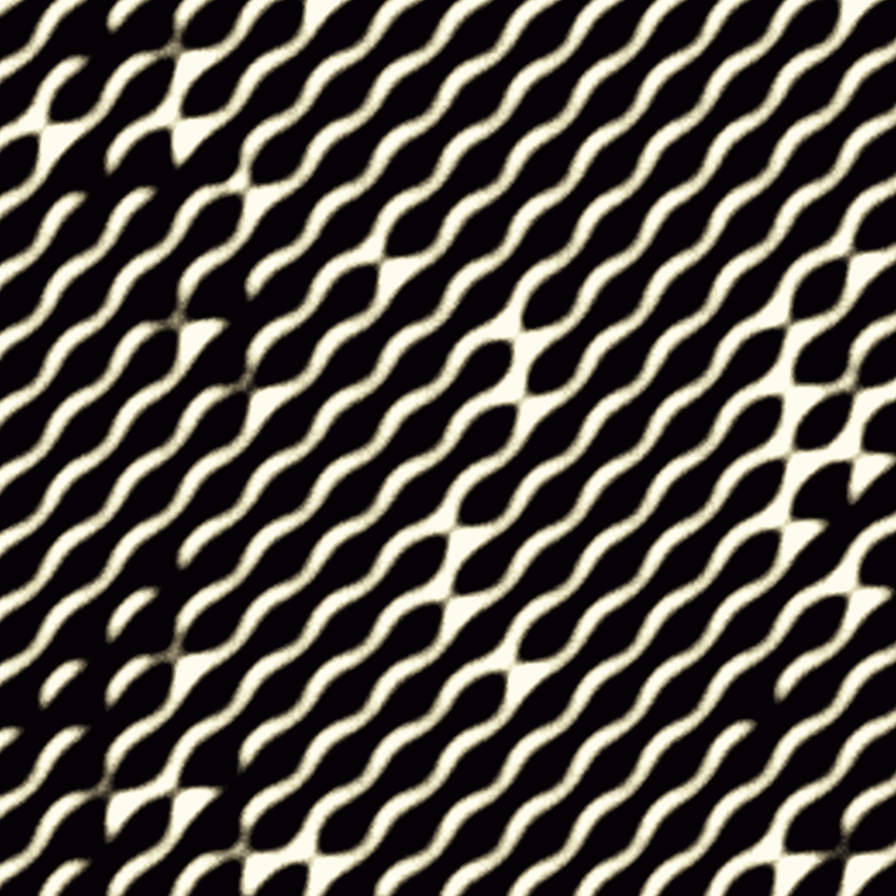
Give the GLSL for this pattern, as a three.js fragment shader.

```glsl
// Wavy cream diagonal stripes on black, with scattered bridges, gaps and disordered patches.
varying vec2 vUv;

#define CELLS 13.4         // lattice cells across the canvas
#define WAVINESS 0.36      // sideways sway of the stripes
#define KNOT_GAIN 0.08     // extra width at the lattice knots
#define BRIDGE_GAIN 1.8    // strength of links between stripes
#define GAP_GAIN 1.4       // strength of breaks in stripes
#define SPOT_SIZE 0.27     // radius of links and breaks, in cells
#define GRAIN_SCALE 260.0  // fine grains across the canvas
#define GRAIN_GAIN 0.16
#define EDGE_LOW -0.08     // stripe profile where black ends
#define EDGE_HIGH 1.06     // stripe profile where white begins

const float TAU = 6.28318;
const vec3 INK = vec3(0.015, 0.008, 0.015);
const vec3 TAN = vec3(0.44, 0.40, 0.31);
const vec3 CREAM = vec3(0.92, 0.90, 0.76);
const vec3 IVORY = vec3(0.995, 0.99, 0.935);

float hash(vec2 p) {
  vec3 h = fract(vec3(p.xyx) * 0.1031);
  h += dot(h, h.yzx + 33.33);
  return fract((h.x + h.y) * h.z);
}

float valueNoise(vec2 p) {
  vec2 i = floor(p);
  vec2 f = fract(p);
  f = f * f * (3.0 - 2.0 * f);
  return mix(mix(hash(i), hash(i + vec2(1.0, 0.0)), f.x),
             mix(hash(i + vec2(0.0, 1.0)), hash(i + 1.0), f.x), f.y);
}

// Share of disorder: two upright bands broken into patches
float disorder(vec2 p) {
  float band = cos(TAU * (p.x - 0.19 + 0.02 * sin(9.0 * p.y)) / 0.73);
  float patches = cos(TAU * (p.y - 0.1 + 0.34 * (p.x - 0.19)) / 0.67);
  return smoothstep(0.5, 1.2, band + 0.4 * patches);
}

float spot(vec2 d) {
  return exp(-dot(d, d) / (SPOT_SIZE * SPOT_SIZE));
}

// Random links in the dark troughs and breaks in the bright crests
float defects(vec2 q) {
  vec2 base = floor(q);
  float sum = 0.0;
  for (int j = -1; j <= 1; j++) {
    for (int i = -1; i <= 1; i++) {
      vec2 id = base + vec2(float(i), float(j));
      vec2 seed = id + 40.0;
      float mess = disorder((id + 0.5) / CELLS);
      vec2 jitter = 0.12 * (vec2(hash(seed + 7.3), hash(seed + 19.7)) - 0.5);
      float link = step(hash(seed), mix(0.045, 0.55, mess));
      float rift = step(hash(seed + 61.0), mix(0.015, 0.48, mess));
      float strength = 0.85 + 0.3 * hash(seed + 83.0);
      sum += link * strength * BRIDGE_GAIN * spot(q - id - vec2(0.75, 0.25) - jitter);
      sum -= rift * strength * GAP_GAIN * spot(q - id - 0.5 - jitter);
    }
  }
  return sum;
}

vec3 ramp(float t) {
  vec3 c = mix(INK, TAN, clamp(t / 0.43, 0.0, 1.0));
  c = mix(c, CREAM, clamp((t - 0.43) / 0.48, 0.0, 1.0));
  return mix(c, IVORY, clamp((t - 0.91) / 0.09, 0.0, 1.0));
}

void main() {
  // Lattice coordinates with a slow drift
  vec2 q = vUv * CELLS + vec2(0.03, -0.24);
  q += 0.07 * sin(vUv.yx * vec2(8.0, 10.0) + vec2(0.5, 2.0));

  // Diagonal stripes that sway and swell at the knots
  float knots = cos(TAU * q.x) + cos(TAU * q.y);
  float profile = cos(TAU * (q.x - q.y) + WAVINESS * knots) + KNOT_GAIN * knots;
  profile += defects(q);

  // Fine grain roughens the soft edges
  profile += GRAIN_GAIN * (valueNoise(vUv * GRAIN_SCALE) - 0.5);

  gl_FragColor = vec4(ramp(smoothstep(EDGE_LOW, EDGE_HIGH, profile)), 1.0);
}
```
